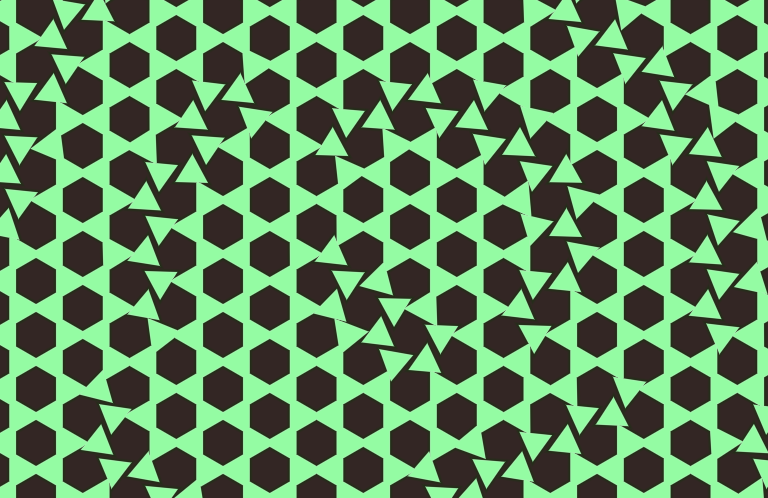
Reproduce this pattern procedurally as a Shadertoy shader.

```glsl
const float SPACING = 0.1084;             // distance between hexagon centres
const vec2  GRID_ORIGIN = vec2(0.7295, 0.490);
const float CALM_INRADIUS = 0.2075;       // triangle sizes, in units of SPACING
const float TURNED_INRADIUS = 0.176;
const float TURN = 0.42;                  // twist inside the bands, radians
const float TURN_VARIATION = 0.10;
const float BAND_CORE = 0.040;
const float BAND_EDGE = 0.078;
const float FRINGE = 0.0075;
const vec3 MINT = vec3(0.58, 0.99, 0.64);
const vec3 PALE_MINT = vec3(0.66, 0.95, 0.70);
const vec3 BROWN = vec3(0.20, 0.15, 0.14);
const vec3 MOSS = vec3(0.13, 0.18, 0.09);

// Disturbed bands: centre, radius and middle angle, then half opening
const int ARC_COUNT = 8;
const vec4 ARCS[ARC_COUNT] = vec4[ARC_COUNT](
    vec4(0.863, 0.528, 0.261, 0.84),
    vec4(0.683, 0.478, 0.382, 2.74),
    vec4(0.382, 0.197, 0.185, 3.87),
    vec4(0.944, 0.578, 0.287, 3.94),
    vec4(0.715, 0.815, 0.803, -1.12),
    vec4(0.863, 0.458, 0.596, 0.47),
    vec4(0.683, 0.558, 0.663, 2.76),
    vec4(1.707, 0.137, 0.190, 3.32));
const float OPENINGS[ARC_COUNT] = float[ARC_COUNT](
    1.50, 0.63, 0.55, 0.42, 0.23, 0.61, 0.33, 0.20);

vec2 rotate(vec2 p, float angle) {
    float c = cos(angle), s = sin(angle);
    return vec2(c * p.x - s * p.y, s * p.x + c * p.y);
}

float arcDistance(vec2 p, vec4 arc, float opening) {
    p = rotate(p - arc.xy, -arc.w);
    p.y = abs(p.y);
    vec2 tip = arc.z * vec2(cos(opening), sin(opening));
    return atan(p.y, p.x) < opening ? abs(length(p) - arc.z) : length(p - tip);
}

// 0 in the calm lattice, 1 inside a band
float disturbance(vec2 p) {
    float d = 10.0;
    for (int i = 0; i < ARC_COUNT; i++)
        d = min(d, arcDistance(p, ARCS[i], OPENINGS[i]));
    return 1.0 - smoothstep(BAND_CORE, BAND_EDGE, d);
}

// Equilateral triangle pointing along +x
float triangleDistance(vec2 p, float inradius) {
    return max(-p.x, 0.5 * p.x + 0.8660254 * abs(p.y)) - inradius;
}

// Lattice axes: one vertical, one rising 30 degrees to the right
vec2 latticeToPlane(vec2 c) {
    return vec2(0.8660254 * c.y, c.x + 0.5 * c.y);
}

float twistedTriangle(vec2 p, vec2 cell, float facing) {
    vec2 centre = latticeToPlane(cell + 0.5 + facing / 6.0);
    vec2 local = p - centre;
    if (dot(local, local) > 1.0) return 1.0;
    float amount = disturbance(GRID_ORIGIN + SPACING * centre);
    float wobble = sin(5.3 * centre.x + 2.1 * centre.y) * sin(3.7 * centre.y - 1.9 * centre.x);
    float angle = amount * (TURN + TURN_VARIATION * wobble);
    float inradius = mix(CALM_INRADIUS, TURNED_INRADIUS, amount);
    return triangleDistance(rotate(local, -angle) * facing, inradius);
}

void mainImage(out vec4 fragColor, in vec2 fragCoord) {
    float pixel = 1.0 / iResolution.y;
    vec2 p = (fragCoord * pixel - GRID_ORIGIN) / SPACING;
    float column = p.x / 0.8660254;
    vec2 home = floor(vec2(p.y - 0.5 * column, column));

    // Union of both triangle kinds in the surrounding cells
    float d = 1.0;
    for (int i = -1; i <= 1; i++)
        for (int j = -1; j <= 1; j++) {
            vec2 cell = home + vec2(i, j);
            d = min(d, twistedTriangle(p, cell, -1.0));
            d = min(d, twistedTriangle(p, cell, 1.0));
        }
    d *= SPACING;

    // Soft colour fringe on both sides of each edge
    vec3 ground = mix(MOSS, BROWN, smoothstep(0.0, FRINGE, d));
    vec3 fill = mix(PALE_MINT, MINT, smoothstep(0.0, 0.5 * FRINGE, -d));
    float cover = 1.0 - smoothstep(-0.7 * pixel, 0.7 * pixel, d);
    fragColor = vec4(mix(ground, fill, cover), 1.0);
}
```
